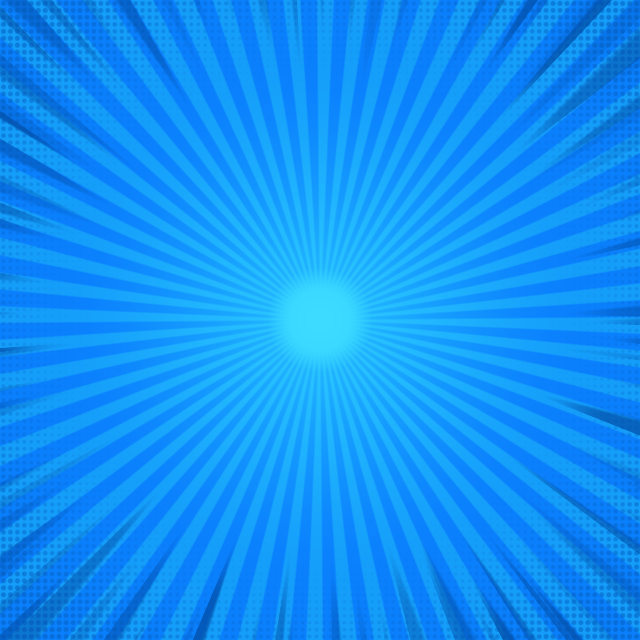
Give the GLSL for this background, as a Shadertoy shader.

```glsl
// Blue comic sunburst: alternating rays around a glowing centre, with
// tapered shadow streaks and a halftone grid that both grow toward the rim.
// Rays and streaks live in repeated angular cells; dots in a square grid.

const float TAU = 6.2831853;
const float RAY_COUNT = 60.0;
const float RAY_PHASE = 0.0167;   // turn of the first light ray, in radians

const vec3 GLOW = vec3(0.24, 0.86, 1.00);
const vec3 LIGHT_INNER = vec3(0.15, 0.75, 1.00);
const vec3 LIGHT_OUTER = vec3(0.08, 0.62, 0.98);
const vec3 DARK_INNER = vec3(0.10, 0.66, 1.00);
const vec3 DARK_OUTER = vec3(0.04, 0.50, 0.99);
const vec3 SHADOW = vec3(0.01, 0.31, 0.66);
const vec3 DOT_INK = vec3(0.02, 0.38, 0.76);

float hash(float n) {
    return fract(sin(n * 127.1 + 31.7) * 4375.85);
}

// 1 inside a light ray, 0 between rays
float rayMask(float angle, float radius, float count, float blur) {
    float cell = fract(angle / TAU * count + 0.5) - 0.5;
    float edge = (0.25 - abs(cell)) * TAU / count * radius;
    return smoothstep(-blur, blur, edge);
}

// One layer of wedges that start at random radii and widen outward
float streakMask(float angle, float radius, float count, float seed, float blur) {
    float turn = fract(angle / TAU) * count;
    float id = floor(turn) + seed;
    float start = mix(0.35, 0.56, hash(id));
    float centre = mix(0.3, 0.7, hash(id + 53.0));
    float growth = max(radius - start, 0.0);
    float halfWidth = growth * mix(0.015, 0.05, hash(id + 97.0));
    float offset = (fract(turn) - centre) * TAU / count * radius;
    // One crisp side and one soft side
    float soft = offset > 0.0 ? blur + halfWidth : blur;
    float body = 1.0 - smoothstep(halfWidth, halfWidth + soft, abs(offset));
    float strength = mix(0.25, 0.95, hash(id + 151.0));
    return body * strength * smoothstep(0.0, 0.12, growth);
}

// Round dots on a square grid
float dotMask(vec2 p, float spacing, float size, float blur) {
    vec2 cell = (fract(p / spacing) - 0.5) * spacing;
    return 1.0 - smoothstep(-blur, blur, length(cell) - size * spacing);
}

void mainImage(out vec4 fragColor, in vec2 fragCoord) {
    float scale = min(iResolution.x, iResolution.y);
    float pixel = 1.0 / scale;
    vec2 p = (fragCoord - 0.5 * iResolution.xy) / scale;
    float radius = length(p);
    float angle = atan(p.y, p.x + 1e-6) + RAY_PHASE;

    // Rays, deepening away from the centre
    float depth = smoothstep(0.04, 0.42, radius);
    vec3 light = mix(LIGHT_INNER, LIGHT_OUTER, depth);
    vec3 dark = mix(DARK_INNER, DARK_OUTER, depth);
    float ray = rayMask(angle, radius, RAY_COUNT, max(pixel, 0.0018));
    vec3 color = mix(dark, light, ray);

    // Halftone toward the rim
    float rim = smoothstep(0.34, 0.66, radius);
    float dots = dotMask(p, 1.0 / 92.0, mix(0.18, 0.36, rim), max(pixel, 0.0014));
    color = mix(color, DOT_INK, dots * rim * 0.6);

    // Two layers of shadow streaks
    float blur = max(pixel, 0.0018);
    float streaks = max(streakMask(angle, radius, 47.0, 3.0, blur),
                        0.7 * streakMask(angle + 0.05, radius, 71.0, 211.0, blur));
    color = mix(color, SHADOW, streaks * 0.85);

    // Central glow: solid core and a wide halo
    float core = 1.0 - smoothstep(0.045, 0.10, radius);
    float halo = exp(-radius * radius / 0.018);
    color = mix(color, mix(LIGHT_INNER, GLOW, halo), max(core, halo * 0.35));

    fragColor = vec4(color, 1.0);
}
```
